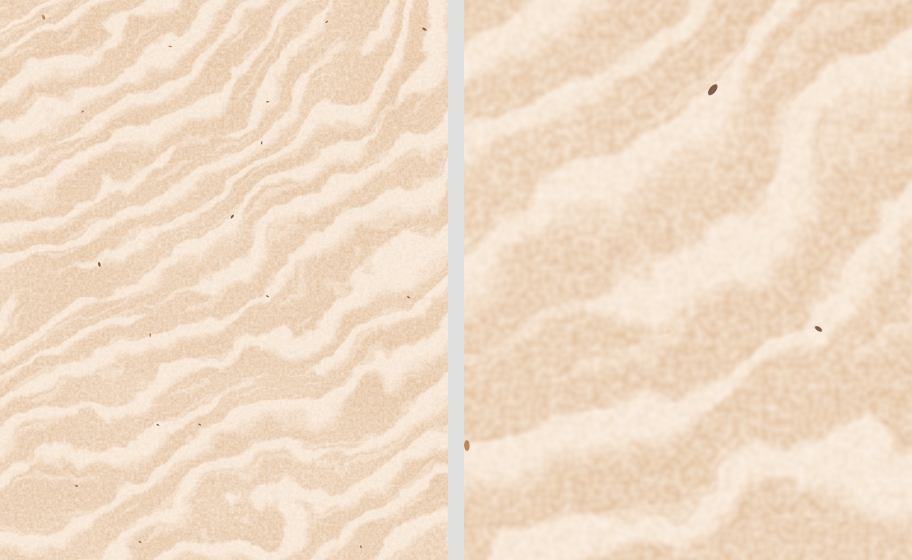
Left: the whole. Right: its middle third, enlarged.
Reproduce this texture procedurally as a Shadertoy shader.

```glsl
// Pale beach sand crossed by bright, broken wind ripples that steepen toward the
// upper right. A bent, noise-warped phase field makes the crests; gradient noise
// makes the grain, and a jittered grid scatters a few specks of debris.

const vec3 SAND_SHADE = vec3(0.910, 0.797, 0.680);
const vec3 CREST_LIGHT = vec3(0.972, 0.914, 0.852);
const vec3 DEBRIS_BROWN = vec3(0.42, 0.27, 0.19);
const vec3 DEBRIS_AMBER = vec3(0.80, 0.52, 0.25);

vec2 hash2(vec2 cell) {
    vec3 h = fract(cell.xyx * vec3(0.1031, 0.1030, 0.0973));
    h += dot(h, h.yzx + 33.33);
    return fract((h.xx + h.yz) * h.zy);
}

float gradientAt(vec2 cell, vec2 offset) {
    float angle = 6.2832 * hash2(cell).x;
    return dot(vec2(cos(angle), sin(angle)), offset);
}

// Gradient noise, roughly -0.7 to 0.7
float gradientNoise(vec2 p) {
    vec2 i = floor(p), f = fract(p);
    vec2 u = f * f * f * (f * (f * 6.0 - 15.0) + 10.0);
    vec2 e = vec2(1.0, 0.0);
    float low = mix(gradientAt(i, f), gradientAt(i + e.xy, f - e.xy), u.x);
    float high = mix(gradientAt(i + e.yx, f - e.yx), gradientAt(i + e.xx, f - e.xx), u.x);
    return mix(low, high, u.y);
}

// Ripple coordinates: x runs along the crests, y across them
vec2 rippleSpace(vec2 p) {
    float bend = 0.5 * p.x * p.x * p.y * p.y;
    return vec2(p.x + 0.55 * p.y, p.y - 0.38 * p.x - bend);
}

// Ripple count across the slope, closer with distance and warped by noise
float ripplePhase(vec2 r, vec2 p) {
    float phase = 13.0 * r.y + 3.0 * r.y * r.y;
    phase += 1.4 * gradientNoise(r * vec2(3.0, 5.0) + 41.0);
    phase += 0.65 * gradientNoise(r * vec2(7.5, 9.0) + 17.0);
    phase += 0.24 * gradientNoise(p * 24.0 + 5.0);
    return phase + 0.10 * gradientNoise(p * 60.0 + 9.0);
}

// Lit band with a crisp upper edge and a soft lower one, tapering as width falls
float crestBand(float phase, float width) {
    const float TOP = 0.8;
    float t = fract(phase);
    float w = clamp(width, 0.02, 0.74);
    float body = smoothstep(TOP - w, TOP - 0.4 * w, t);
    float edge = 1.0 - smoothstep(TOP, TOP + 0.12, t);
    return body * edge * smoothstep(0.04, 0.24, width);
}

// Each crest gets its own swelling and gaps along its length
float crestWidth(float along, float phase, float frequency, float seed) {
    float row = floor(phase) * 7.37 + seed;
    return gradientNoise(vec2(along * frequency + row * 1.7, row));
}

float sandGrain(vec2 p) {
    return 0.54 * gradientNoise(p * 230.0) + 0.38 * gradientNoise(p * 117.0 + 31.0);
}

// Coverage of a small tilted chip in a sparse jittered grid; id varies its tint
float debris(vec2 p, float pixel, out float id) {
    vec2 cell = floor(p * 9.0);
    vec2 place = hash2(cell + 3.0), kind = hash2(cell + 71.0);
    vec2 d = p - (cell + 0.15 + 0.7 * place) / 9.0;
    float angle = 6.2832 * kind.y;
    float c = cos(angle), s = sin(angle);
    d = mat2(c, -s, s, c) * d;
    float size = mix(0.0015, 0.0038, place.x * place.y);
    float chip = length(d * vec2(0.65, 1.3)) - size;
    id = fract(kind.x * 57.0);
    return step(kind.x, 0.26) * (1.0 - smoothstep(-pixel, pixel, chip));
}

void mainImage(out vec4 fragColor, in vec2 fragCoord) {
    vec2 p = fragCoord / iResolution.y;
    float pixel = 0.7 / iResolution.y;
    vec2 r = rippleSpace(p);

    // Main ripples, broader toward the upper right
    float phase = ripplePhase(r, p);
    float width = 0.44 + 0.16 * p.x * p.y;
    width += 0.75 * crestWidth(r.x, phase, 4.5, 2.3);
    width += 0.40 * gradientNoise(r * vec2(11.0, 15.0) + 63.0);
    float crests = crestBand(phase, width);

    // Faint short ripples in the troughs
    float finePhase = phase * 2.0 + 0.8 * gradientNoise(r * vec2(9.0, 14.0) + 88.0);
    float fineWidth = 0.12 + 0.9 * crestWidth(r.x, finePhase, 9.0, 5.1);
    float light = max(crests, 0.5 * crestBand(finePhase, fineWidth));

    // Sand tone: 0 is shaded sand, 1 is a lit crest
    float sand = 0.28 - 0.07 * p.y + 0.28 * gradientNoise(r * vec2(4.0, 9.0) + 7.0);
    float tone = mix(sand, 0.98, light);
    tone += sandGrain(p) * mix(1.0, 0.5, light);
    vec3 color = mix(SAND_SHADE, CREST_LIGHT, clamp(tone, -0.5, 1.2));

    // Scattered debris
    float id;
    float chip = debris(p, pixel, id);
    color = mix(color, mix(DEBRIS_BROWN, DEBRIS_AMBER, id * id), 0.85 * chip);

    fragColor = vec4(color, 1.0);
}
```
